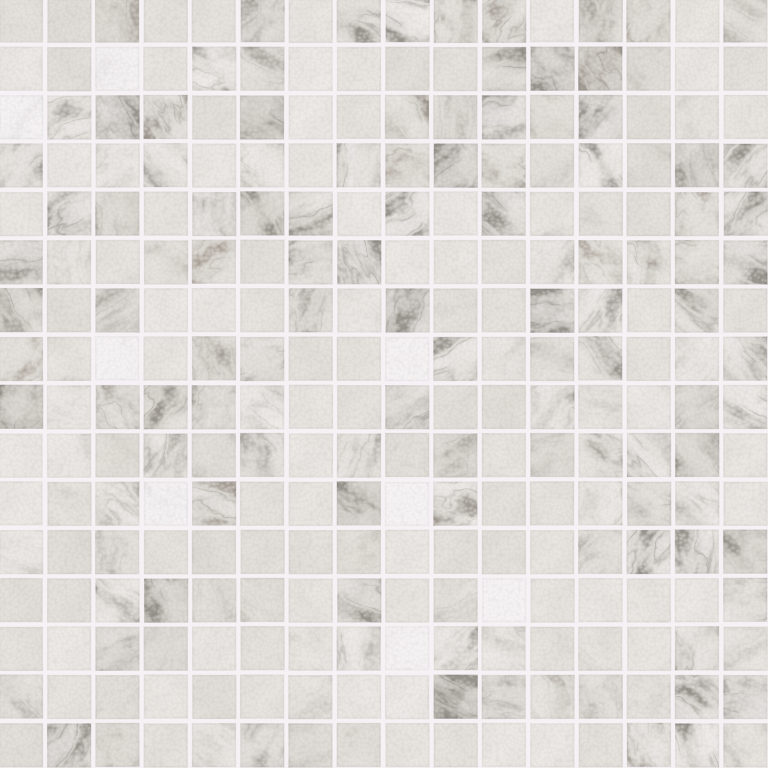
Give the GLSL for this pattern, as a Shadertoy shader.

```glsl
const float PITCH = 0.0629;               // tile plus joint; 16 tiles show each way
const vec2  FIRST_JOINT = vec2(0.0586, 0.0612);
const float JOINT_WIDTH = 0.0056;
const float EDGE_WANDER = 0.0005;
const float EDGE_SOFTNESS = 0.0010;
const float WHITE_SHARE = 0.025;
const float GRAIN_SCALE = 210.0;
const float GRAIN_DEPTH = 0.045;
const float SMOKE_DEPTH = 0.80;
const float VEIN_DEPTH = 0.42;
const float HAZE_DEPTH = 0.34;

const vec3 JOINT_COLOUR = vec3(0.962, 0.945, 0.957);
const vec3 WHITE_STONE  = vec3(0.950, 0.938, 0.945);
const vec3 LIGHT_STONE  = vec3(0.908, 0.898, 0.884);
const vec3 DARK_STONE   = vec3(0.862, 0.850, 0.828);
const vec3 GREY_VEIN    = vec3(0.540, 0.526, 0.500);
const vec3 BROWN_VEIN   = vec3(0.620, 0.580, 0.540);

vec3 hash3(vec2 p) {
    vec3 q = fract(p.xyx * vec3(0.1031, 0.1030, 0.0973));
    q += dot(q, q.yxz + 33.33);
    return fract((q.xxy + q.yzz) * q.zyx);
}

mat2 rotation(float angle) {
    float c = cos(angle), s = sin(angle);
    return mat2(c, s, -s, c);
}

// Warped sine octaves, roughly -1 to 1
float layeredSines(vec2 p) {
    mat2 turn = rotation(0.55);
    float sum = 0.0, amplitude = 0.5;
    for (int i = 0; i < 4; i++) {
        sum += amplitude * sin(p.x + 1.2 * sin(p.y));
        p = turn * p * 1.9 + 1.7;
        amplitude *= 0.52;
    }
    return sum;
}

// Distance to the nearest scattered point
float cellular(vec2 p) {
    vec2 cell = floor(p), f = fract(p);
    float nearest = 2.0;
    for (int y = -1; y <= 1; y++)
        for (int x = -1; x <= 1; x++) {
            vec2 o = vec2(x, y);
            nearest = min(nearest, length(o + hash3(cell + o + 57.0).xy - f));
        }
    return nearest;
}

vec3 marble(vec2 local, vec2 id, vec2 uv) {
    vec3 kind = hash3(id + 11.0);
    vec3 look = hash3(id + 83.0);
    vec2 seed = 40.0 * hash3(id + 131.0).xy;
    float veined = smoothstep(0.22, 0.90, kind.x);

    // Streaks stretch along a direction chosen per tile
    vec2 along = rotation(3.14159 * look.x) * local;
    float bend = 0.3 * layeredSines(local * 4.0 + seed.yx);
    float stretch = mix(1.0, 3.0, look.y);
    float streak = layeredSines(vec2(along.x * 6.0, along.y * stretch) + bend + seed);
    float patches = smoothstep(-0.45, 0.45, layeredSines(local * 3.0 + seed.yx + 9.0));

    // Soft smoke broken by cells, blurred veins, and haze over whole tiles
    float mottle = cellular(local * vec2(9.0, 11.0) + seed);
    float smoke = smoothstep(-0.05, 0.85, streak) * (0.55 + 0.9 * mottle);
    float vein = exp(-9.0 * abs(streak + 0.18)) * patches;
    float haze = look.z * look.z * (0.45 + 0.55 * patches) * (0.7 + 0.6 * mottle);
    float stain = veined * (SMOKE_DEPTH * smoke * (0.25 + 0.75 * patches)
                          + VEIN_DEPTH * vein + HAZE_DEPTH * haze);

    vec3 stone = mix(DARK_STONE, LIGHT_STONE, 0.15 + 0.85 * kind.y);
    stone = mix(stone, WHITE_STONE, 0.25 * veined * (1.0 - smoothstep(-0.8, 0.0, streak)));
    stone += 0.012 * layeredSines(local * 5.0 + seed);

    // A few tiles stay almost white
    float white = step(1.0 - WHITE_SHARE, kind.z);
    stone = mix(stone, WHITE_STONE, white);
    stain *= 1.0 - 0.9 * white;

    vec3 veinColour = mix(GREY_VEIN, BROWN_VEIN, smoothstep(0.6, 1.0, look.y));
    stone = mix(stone, veinColour, clamp(stain, 0.0, 0.85));
    return stone + GRAIN_DEPTH * (0.45 - cellular(uv * GRAIN_SCALE));
}

void mainImage(out vec4 fragColor, in vec2 fragCoord) {
    vec2 uv = fragCoord / iResolution.xy;
    vec2 grid = (uv - FIRST_JOINT) / PITCH;
    vec2 id = floor(grid) + 20.0;
    vec2 local = fract(grid) - 0.5;

    // Distance inward from a slightly uneven tile edge
    vec2 shift = EDGE_WANDER * (2.0 * hash3(id + 7.0).xy - 1.0);
    vec2 reach = abs(local * PITCH - shift);
    float inside = 0.5 * (PITCH - JOINT_WIDTH) - max(reach.x, reach.y);
    float softness = max(EDGE_SOFTNESS, 0.75 / iResolution.y);
    float tile = smoothstep(-softness, softness, inside);

    vec3 stone = marble(local, id, uv);
    stone -= 0.035 * (1.0 - smoothstep(0.0, 0.0035, inside));

    fragColor = vec4(mix(JOINT_COLOUR, stone, tile), 1.0);
}
```
